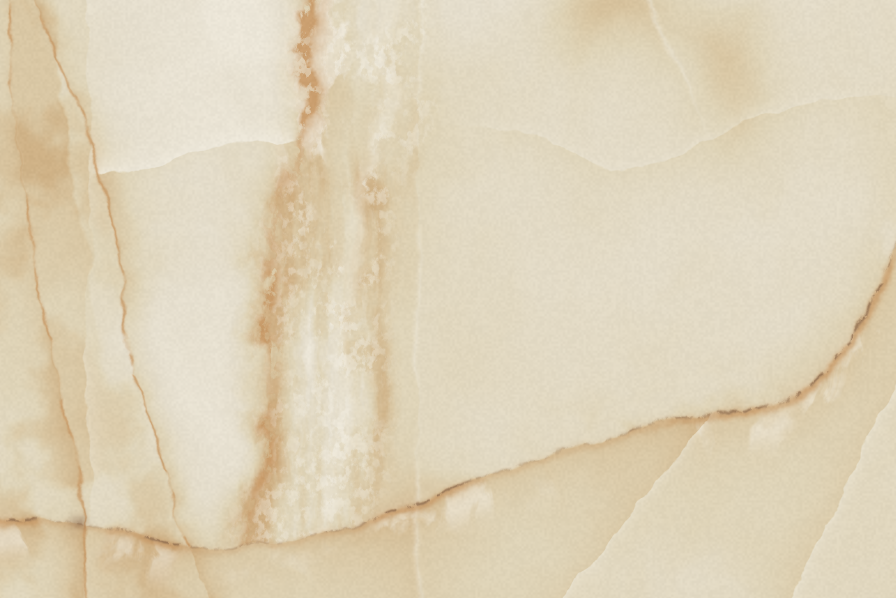
Write a Shadertoy shader that draws this texture.

```glsl
// Cream onyx slab: pale clouded panels, rust veins and a crystalline vertical seam.
const vec3 MILK = vec3(0.935, 0.915, 0.865);
const vec3 PALE = vec3(0.896, 0.868, 0.800);
const vec3 CREAM = vec3(0.872, 0.828, 0.718);
const vec3 SAND = vec3(0.850, 0.778, 0.640);
const vec3 TAN = vec3(0.810, 0.695, 0.525);
const vec3 RUST = vec3(0.780, 0.595, 0.395);
const vec3 BROWN = vec3(0.540, 0.410, 0.300);
const float WANDER = 0.03;   // slow bending of every edge
const float JITTER = 0.016;  // fine raggedness of every edge
const float VEIN = 0.0026;   // half width of a thin vein
const float GRAIN = 0.028;

float hash(vec2 p) {
    vec3 q = fract(p.xyx * 0.1031);
    q += dot(q, q.yzx + 33.33);
    return fract((q.x + q.y) * q.z);
}
float noise(vec2 p) {
    vec2 i = floor(p), f = fract(p), e = vec2(1, 0);
    f = f * f * (3.0 - 2.0 * f);
    return mix(mix(hash(i), hash(i + e), f.x),
               mix(hash(i + e.yx), hash(i + e.xx), f.x), f.y);
}
float fbm(vec2 p) {
    float sum = 0.0, amp = 0.516;
    for (int i = 0; i < 5; i++) {
        sum += amp * noise(p);
        p = mat2(1.6, 1.2, -1.2, 1.6) * p + 7.3;
        amp *= 0.5;
    }
    return sum;
}
float line(float d, float w) { return exp(-d * d / (w * w)); }
float blob(vec2 d, vec2 size) { d /= size; return exp(-dot(d, d)); }
// Sharp on one side of an edge, fading out on the other.
float fade(float d, float w) { return smoothstep(-0.002, 0.002, d) * exp(-max(d, 0.0) / w); }
float band(float x, float a, float b, float soft) {
    return smoothstep(a - soft, a + soft, x) * (1.0 - smoothstep(b - soft, b + soft, x));
}
// Height of the long diagonal vein.
float diagonal(float x) {
    float rise = max(x - 1.25, 0.0);
    return 0.128 - 0.044 * smoothstep(0.1, 0.36, x)
         + 0.228 * smoothstep(0.36, 1.25, x) + 4.3 * rise * rise;
}

void mainImage(out vec4 fragColor, in vec2 fragCoord) {
    vec2 p = fragCoord / iResolution.xy * vec2(1.497, 1.0);
    vec2 bend = vec2(fbm(p * 5.0), fbm(p * 5.0 + 31.0)) - 0.5;
    vec2 ragged = vec2(fbm(p * 30.0 + 5.0), fbm(p * 30.0 + 61.0)) - 0.5;
    vec2 q = p + WANDER * bend + JITTER * ragged;
    float cloud = fbm(p * 2.6 + bend) - 0.48;
    float mottle = fbm(p * vec2(22, 13) + bend * 3.0);
    float fine = fbm(p * vec2(105, 75));
    float streak = fbm(vec2(q.x * 28.0, q.y * 3.0));
    float patches = smoothstep(0.38, 0.62, fbm(p * 8.0 + 90.0));

    // Signed distances to the veins.
    float slope = (diagonal(q.x + 0.01) - diagonal(q.x - 0.01)) * 50.0;
    float diag = (q.y - diagonal(q.x)) / sqrt(1.0 + slope * slope);
    float leftA = q.x - 0.015 - 0.14 * smoothstep(0.0, 1.1, 1.0 - q.y);
    float leftB = q.x - 0.355 + 0.3 * q.y + 0.02 * sin(q.y * 6.28);
    float seam = q.x - 0.41 - 0.045 * smoothstep(0.08, 0.24, q.y) + 0.05 * (mottle - 0.5)
               - 0.055 * smoothstep(0.62, 0.78, q.y) - 0.02 * line(q.y - 0.84, 0.05);
    float above = smoothstep(-0.003, 0.003, diag), below = 1.0 - above;
    float left = 1.0 - smoothstep(-0.02, 0.05, leftB), upper = smoothstep(0.66, 0.78, p.y);
    float zone = band(seam, -0.02, 0.2, 0.04) * above;

    // Healed fractures.
    float shelf = q.y - 0.705 - 0.055 * smoothstep(0.18, 0.44, q.x);
    float shelfSpan = band(q.x, 0.16, 0.5, 0.015);
    float ridge = q.y - 0.785 + 0.07 * line(q.x - 1.05, 0.13) - 0.05 * smoothstep(1.1, 1.5, q.x);
    float ridgeSpan = smoothstep(0.68, 0.95, q.x) * (0.3 + 0.5 * patches);
    float corner = q.x - 1.32 - 0.5 * q.y, lower = q.x - 0.93 - 0.85 * q.y;
    float crack = q.x - 1.5 + 0.42 * q.y, crackSpan = smoothstep(0.72, 0.95, q.y);
    float old = q.x - 0.7, rib = q.x - 0.147;

    // Warmth of the broad panels.
    float warmth = 0.55 * cloud + 0.08 * (mottle - 0.5) + 0.16 * below;
    warmth += left * (0.3 + 0.35 * (patches - 0.5));
    warmth += 0.45 * band(leftA, 0.0, 0.08, 0.004) * left * smoothstep(0.3, 0.85, p.y);
    warmth += 0.3 * (fade(leftB, 0.035) + fade(-leftA, 0.04));
    warmth += 0.5 * fade(-diag, 0.06) + 0.4 * fade(diag, 0.045) * (0.3 + patches);
    warmth += 0.6 * blob(p - vec2(1.21, 0.88) + bend * 0.15, vec2(0.07, 0.13));
    warmth += 0.6 * blob(p - vec2(1.02, 0.98) + bend * 0.15, vec2(0.1, 0.08));
    warmth += zone * (1.0 - 0.7 * upper) * (0.32 + 1.7 * (streak - 0.5) + 0.8 * (mottle - 0.5));
    warmth += 0.45 * line(seam, 0.045) * above + 0.15 * line(p.x - 0.68, 0.16);
    warmth -= 0.25 * blob(p - vec2(0.35, 0.88), vec2(0.2, 0.18));
    warmth += 0.2 * shelfSpan * fade(-shelf, 0.05) + 0.2 * ridgeSpan * fade(-ridge, 0.05);
    warmth += below * 0.3 * (fade(-corner, 0.06) + fade(-lower, 0.06));
    warmth += 0.15 * (crackSpan * fade(-crack, 0.05) + fade(-old, 0.05) + fade(-rib, 0.04));
    float w = clamp(warmth, -0.25, 1.0) * 3.0;
    vec3 color = mix(PALE, MILK, clamp(-w, 0.0, 0.7));
    color = mix(color, CREAM, clamp(w, 0.0, 1.0));
    color = mix(color, SAND, clamp(w - 1.0, 0.0, 1.0));
    color = mix(color, TAN, clamp(w - 2.0, 0.0, 1.0));

    // Milky lips, clouds and crystals.
    float milk = 0.8 * shelfSpan * fade(shelf, 0.03) + 0.4 * ridgeSpan * fade(ridge, 0.012);
    milk += below * 0.45 * (fade(corner, 0.012) + fade(lower, 0.012));
    milk += 0.4 * crackSpan * line(crack, 0.004) + 0.35 * patches * (line(old, 0.005) + fade(rib, 0.02));
    milk += 0.75 * smoothstep(0.45, 0.58, mottle) * line(seam - 0.02, 0.06) * upper;
    milk += zone * (0.5 * smoothstep(0.42, 0.68, fine) * smoothstep(0.3, 0.6, mottle)
                  + 0.4 * line(seam - 0.125, 0.016));
    milk += 0.6 * patches * smoothstep(0.48, 0.65, mottle) * line(diag + 0.03, 0.03);
    color = mix(color, MILK, clamp(milk, 0.0, 0.85));

    // Rust stains and broken vein cores.
    float rust = above * (0.4 + 0.6 * patches) * (0.9 * line(seam, 0.011) * smoothstep(0.36, 0.56, fine)
               + 0.5 * line(seam - 0.012, 0.025) * smoothstep(0.45, 0.6, mottle));
    rust += (0.2 + 0.5 * patches) * line(diag + 0.004, 0.007);
    rust += (0.15 + 0.6 * smoothstep(0.4, 0.6, mottle)) * (line(leftA, VEIN) + line(leftB, VEIN) * above);
    float core = smoothstep(0.4, 0.6, fine) * (0.2 + 0.5 * patches) * line(diag, VEIN);
    core += 0.5 * blob(q - 0.128, vec2(0.013));
    color = mix(mix(color, RUST, clamp(rust, 0.0, 0.9)), BROWN, clamp(core, 0.0, 0.8));
    fragColor = vec4(color + GRAIN * (noise(p * 260.0) - 0.5), 1.0);
}
```
